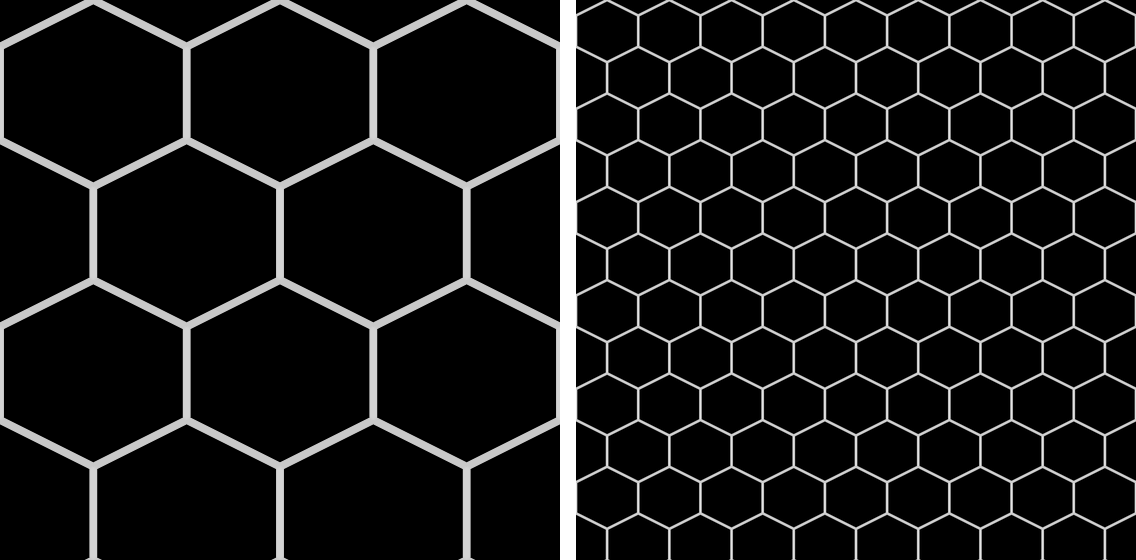
Left, the tile; right, the same tile 3 across and 3 down.
A Shadertoy shader for this pattern:

```glsl
// Pale grey honeycomb outlines on black, three cells across and four rows down.

// Distances from p to the upright (x) and sloping (y) sides of the nearest
// hexagon in a rectangular lattice; both are positive inside the cell.
vec2 sideDistances(vec2 p, vec2 center) {
    vec2 period = vec2(1.0 / 3.0, 0.5);
    vec2 q = abs(mod(p - center + 0.5 * period, period) - 0.5 * period);
    return vec2(1.0 / 6.0 - q.x, (1.0 / 6.0 - q.y - 0.5 * q.x) / sqrt(1.25));
}

void mainImage(out vec4 fragColor, in vec2 fragCoord) {
    vec2 uv = fragCoord / iResolution.xy;
    float pixel = 1.0 / min(iResolution.x, iResolution.y);

    // Two interleaved lattices make the staggered rows
    vec2 even = sideDistances(uv, vec2(0.0, 1.0 / 12.0));
    vec2 odd = sideDistances(uv, vec2(1.0 / 6.0, 1.0 / 3.0));
    vec2 sides = min(even.x, even.y) > min(odd.x, odd.y) ? even : odd;
    float edge = min(sides.x, sides.y);

    // Upright wires are slightly lighter than the sloping ones
    float upright = smoothstep(-0.004, 0.004, sides.y - sides.x);
    float grey = mix(0.79, 0.83, upright);

    float wire = 1.0 - smoothstep(-0.6 * pixel, 0.6 * pixel, edge - 0.007);
    fragColor = vec4(vec3(grey * wire), 1.0);
}
```
